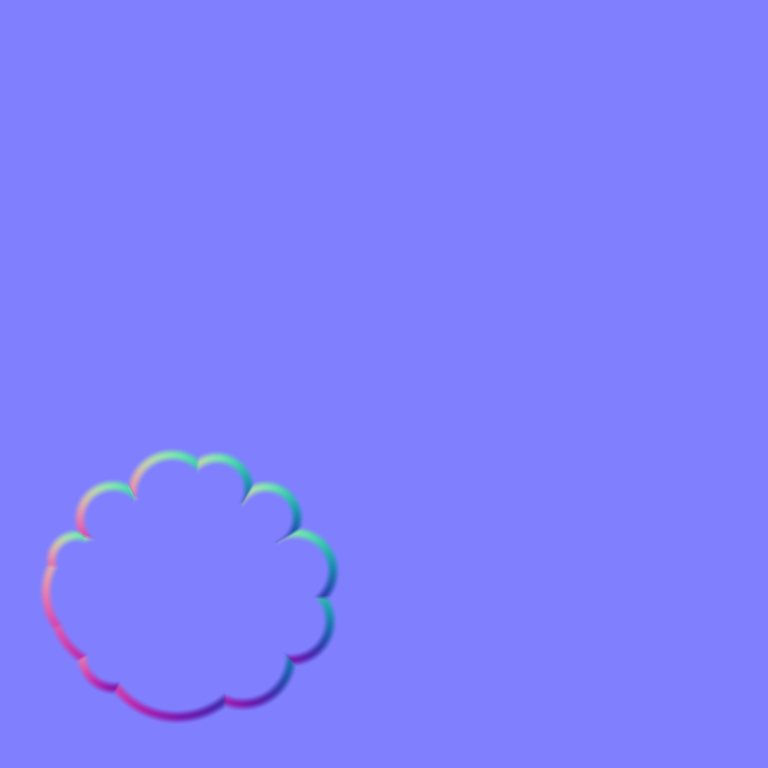
Give the GLSL for this texture map, as a three.js fragment shader.

```glsl
// Tangent-space normal map: a raised scalloped cloud outline on a flat ground.
varying vec2 vUv;

const vec3 FLAT_NORMAL = vec3(0.0, 0.0, 1.0);
const float RIM_HALF_WIDTH = 0.0106;
const float RIM_TILT = 0.80;   // sideways lean at the crest of the rim
const float RIM_LIFT = 0.36;   // upward part left at the crest
const float GRADIENT_STEP = 0.0028;

// Union of a distance with one more round lobe.
float addLobe(float dist, vec2 p, vec2 center, float radius) {
  return min(dist, length(p - center) - radius);
}

// Signed distance to the cloud: a core disc ringed by uneven lobes.
float cloudDistance(vec2 p) {
  float d = length(p - vec2(0.241, 0.232)) - 0.1406;
  // top, clockwise to the right side
  d = addLobe(d, p, vec2(0.2240, 0.3555), 0.0520);
  d = addLobe(d, p, vec2(0.2826, 0.3620), 0.0417);
  d = addLobe(d, p, vec2(0.3464, 0.3255), 0.0404);
  d = addLobe(d, p, vec2(0.3841, 0.2565), 0.0495);
  d = addLobe(d, p, vec2(0.3789, 0.1914), 0.0508);
  // bottom
  d = addLobe(d, p, vec2(0.3164, 0.1458), 0.0625);
  d = addLobe(d, p, vec2(0.2305, 0.1667), 0.1003);
  d = addLobe(d, p, vec2(0.1497, 0.1471), 0.0430);
  // left side, back up to the top
  d = addLobe(d, p, vec2(0.1563, 0.2161), 0.0879);
  d = addLobe(d, p, vec2(0.1367, 0.2292), 0.0768);
  d = addLobe(d, p, vec2(0.1003, 0.2695), 0.0332);
  d = addLobe(d, p, vec2(0.1471, 0.3242), 0.0430);
  return d;
}

// Central differences soften the direction where two lobes meet.
vec2 outwardSlope(vec2 p, float h) {
  vec2 dx = vec2(h, 0.0);
  vec2 dy = vec2(0.0, h);
  return vec2(cloudDistance(p + dx) - cloudDistance(p - dx),
              cloudDistance(p + dy) - cloudDistance(p - dy)) / (2.0 * h);
}

// Soft bump along the outline, 1 on the edge and 0 away from it.
float rimProfile(float dist, float halfWidth) {
  return 1.0 - smoothstep(0.0, halfWidth, abs(dist));
}

void main() {
  float rim = rimProfile(cloudDistance(vUv), RIM_HALF_WIDTH);

  // Red leans inward, green leans outward.
  vec2 lean = outwardSlope(vUv, GRADIENT_STEP) * vec2(-1.0, 1.0);
  vec3 rimNormal = vec3(lean * RIM_TILT, RIM_LIFT);
  vec3 normal = mix(FLAT_NORMAL, rimNormal, rim);

  gl_FragColor = vec4(normal * 0.5 + 0.5, 1.0);
}
```
